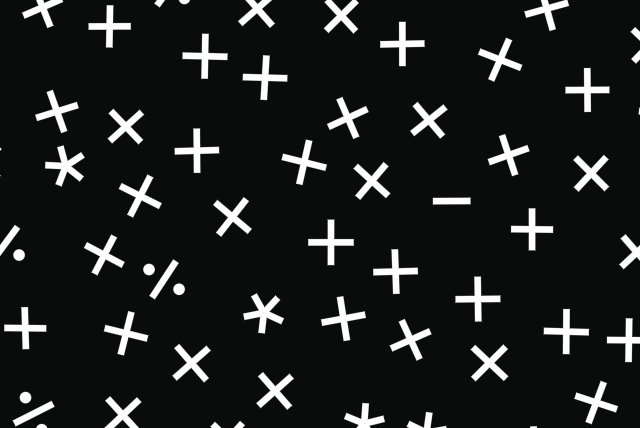
Give the GLSL for this pattern, as a WebGL 1 fragment shader.

```glsl
precision highp float;

uniform vec2 u_resolution;

const vec3 INK = vec3(0.04, 0.047, 0.043);
const vec3 CHALK = vec3(0.995);
const vec2 PITCH = vec2(0.199, 0.172);  // spacing of the staggered lattice
const float JITTER = 0.034;
const float LATTICE_TILT = 0.27;
const float STROKE = 0.0078;            // half width of every bar
const float TAU = 6.2831853;

vec2 rotate(vec2 v, float angle) {
  float c = cos(angle), s = sin(angle);
  return vec2(c * v.x - s * v.y, s * v.x + c * v.y);
}

vec4 hash4(vec2 cell, float seed) {
  vec4 h = fract(vec4(cell.xyx, seed) * vec4(0.1031, 0.1030, 0.0973, 0.1099));
  h += dot(h, h.wzxy + 33.33);
  return fract((h.xxyz + h.yzzw) * h.zywx);
}

// Signed distances, in canvas heights
float bar(vec2 p, float halfLength) {
  vec2 d = abs(p) - vec2(halfLength, STROKE);
  return length(max(d, 0.0)) + min(max(d.x, d.y), 0.0);
}

float crossMark(vec2 p, float halfLength, float skew) {
  return min(bar(p, halfLength), bar(rotate(p, TAU * 0.25 + skew), halfLength));
}

float percentMark(vec2 p) {
  float dots = length(vec2(p.x, abs(p.y) - 0.042)) - 0.0135;
  return min(bar(p, 0.051), dots);
}

float starMark(vec2 p, float reach) {
  float sector = TAU / 5.0;
  float angle = mod(atan(p.y, p.x + 1e-6) + 0.5 * sector, sector) - 0.5 * sector;
  vec2 arm = length(p) * vec2(cos(angle), sin(angle));
  return bar(arm - vec2(0.5 * reach, 0.0), 0.5 * reach);
}

// Choose the kind of mark and its direction from random values
float mark(vec2 p, vec4 rnd) {
  float spread = rnd.y * 2.0 - 1.0;
  float halfLength = mix(0.049, 0.0535, rnd.z);
  float skew = (rnd.w - 0.5) * 0.09;

  if (rnd.x < 0.10) return percentMark(rotate(p, -mix(0.45, 1.0, rnd.y)));
  if (rnd.x < 0.17) return bar(rotate(p, spread * 0.02), 0.044);
  if (rnd.x < 0.22) return starMark(rotate(p, spread * 3.0), 0.048);

  float angle = spread * 0.03;                              // upright
  if (rnd.x > 0.50) angle = TAU / 8.0 + spread * 0.09;      // diagonal
  if (rnd.x > 0.76) angle = sign(spread) * mix(0.1, 0.5, abs(spread));
  return crossMark(rotate(p, angle), halfLength, skew);
}

// Nearest mark on a staggered, jittered lattice
float scatter(vec2 uv) {
  vec2 p = rotate(uv, LATTICE_TILT);
  float baseRow = floor(p.y / PITCH.y);
  float nearest = 1.0;
  for (int j = -1; j <= 1; j++) {
    float row = baseRow + float(j);
    float stagger = 0.5 * mod(row, 2.0);
    float baseColumn = floor(p.x / PITCH.x - stagger);
    for (int i = -1; i <= 1; i++) {
      vec2 cell = vec2(baseColumn + float(i), row);
      vec2 centre = (cell + vec2(0.5 + stagger, 0.5)) * PITCH;
      centre += (hash4(cell, 7.3).xy * 2.0 - 1.0) * JITTER;
      vec2 local = rotate(p - centre, -LATTICE_TILT);
      nearest = min(nearest, mark(local, hash4(cell, 21.7)));
    }
  }
  return nearest;
}

void main() {
  vec2 uv = gl_FragCoord.xy / u_resolution.y;
  float edge = 0.75 / u_resolution.y;
  float coverage = 1.0 - smoothstep(-edge, edge, scatter(uv));
  gl_FragColor = vec4(mix(INK, CHALK, coverage), 1.0);
}
```
